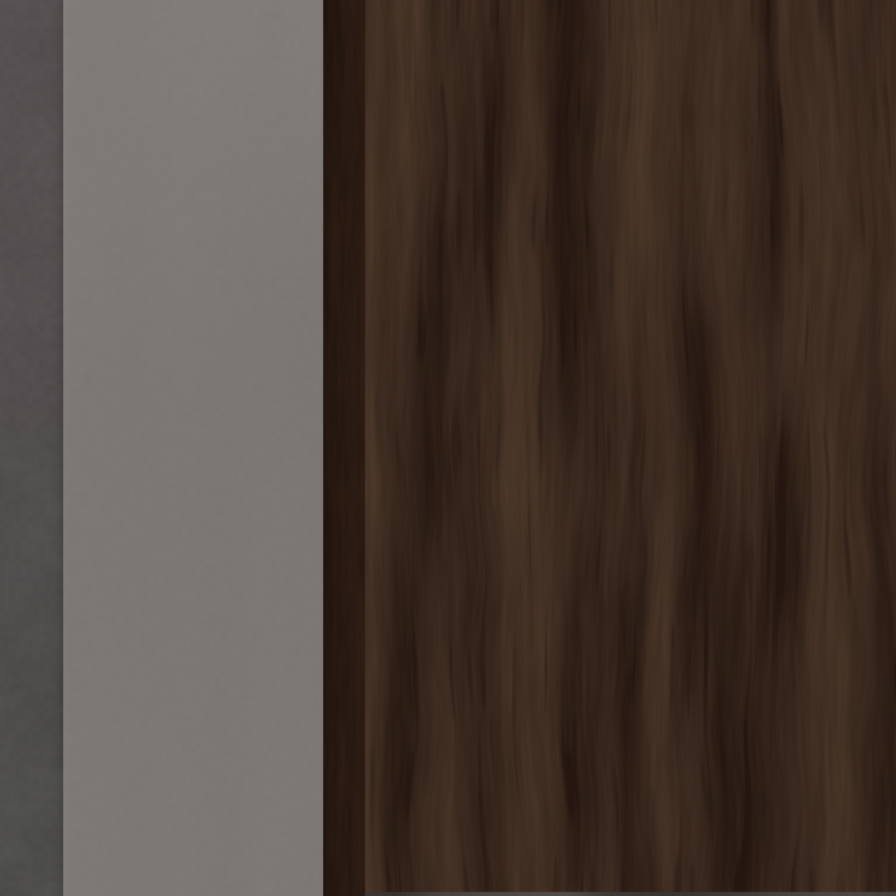
Reproduce this texture procedurally as a Shadertoy shader.

```glsl
// Vertical panels: a grey plaster wall, a smooth taupe board, a dark wooden edge
// and a wide walnut face. The walnut combines soft elongated figure bands with
// stretched value noise for grain, fibres and pores.

const float WALL_END = 0.0705;
const float BOARD_END = 0.3607;
const float EDGE_END = 0.4075;
const float FLOOR_TOP = 0.0045;

// Figure bands: centre x, centre y, half width, half height
const vec4 DARK_BANDS[11] = vec4[11](
    vec4(0.635, 0.82, 0.028, 0.36), vec4(0.553, 0.81, 0.014, 0.15),
    vec4(0.490, 0.58, 0.020, 0.22), vec4(0.815, 0.20, 0.055, 0.27),
    vec4(0.985, 0.20, 0.020, 0.32), vec4(0.650, 0.20, 0.018, 0.20),
    vec4(0.705, 0.16, 0.012, 0.18), vec4(0.775, 0.48, 0.025, 0.20),
    vec4(0.455, 0.20, 0.018, 0.18), vec4(0.862, 0.84, 0.011, 0.20),
    vec4(0.880, 0.42, 0.025, 0.15));
const vec4 LIGHT_BANDS[8] = vec4[8](
    vec4(0.585, 0.28, 0.030, 0.35), vec4(0.575, 0.58, 0.016, 0.20),
    vec4(0.715, 0.84, 0.042, 0.25), vec4(0.900, 0.74, 0.026, 0.28),
    vec4(0.925, 0.22, 0.028, 0.28), vec4(0.455, 0.88, 0.030, 0.20),
    vec4(0.740, 0.22, 0.012, 0.22), vec4(0.420, 0.45, 0.012, 0.60));

float hash(vec2 cell) {
    vec3 q = fract(vec3(cell.xyx) * 0.1031);
    q += dot(q, q.yzx + 33.33);
    return fract((q.x + q.y) * q.z);
}

float valueNoise(vec2 p) {
    vec2 cell = floor(p);
    vec2 f = fract(p);
    f = f * f * (3.0 - 2.0 * f);
    float low = mix(hash(cell), hash(cell + vec2(1, 0)), f.x);
    float high = mix(hash(cell + vec2(0, 1)), hash(cell + vec2(1, 1)), f.x);
    return mix(low, high, f.y);
}

// Noise centred on zero, from -1 to 1
float signedNoise(vec2 p) {
    return 2.0 * valueNoise(p) - 1.0;
}

float fbm(vec2 p) {
    float sum = 0.0;
    float amplitude = 0.5;
    for (int i = 0; i < 4; i++) {
        sum += amplitude * signedNoise(p);
        p = p * 2.03 + 17.3;
        amplitude *= 0.5;
    }
    return sum;
}

float band(vec2 p, vec4 shape) {
    vec2 d = (p - shape.xy) / shape.zw;
    return exp(-d.x * d.x - pow(d.y, 4.0));
}

float figure(vec2 p) {
    float tone = 0.0;
    for (int i = 0; i < 11; i++) tone -= 0.55 * band(p, DARK_BANDS[i]);
    for (int i = 0; i < 8; i++) tone += 0.38 * band(p, LIGHT_BANDS[i]);
    return tone;
}

// Fine vertical fibres shared by both wooden parts
float fibres(vec2 p) {
    return 0.6 * signedNoise(p * vec2(230.0, 13.0))
         + 0.4 * signedNoise(p * vec2(410.0, 38.0) + 9.0);
}

vec3 walnut(vec2 p) {
    vec2 bent = p;
    bent.x += 0.010 * signedNoise(p * vec2(9.0, 4.0))
            + 0.004 * signedNoise(p * vec2(25.0, 11.0));
    float tone = 0.53 + 0.65 * figure(bent);
    tone += 0.32 * fbm(bent * vec2(32.0, 2.6) + 4.0);
    tone += 0.17 * fbm(bent * vec2(85.0, 5.0) + 31.0);
    tone += 0.13 * fibres(bent);
    float pores = smoothstep(0.73, 0.95, valueNoise(bent * vec2(150.0, 8.0) + 70.0));
    tone -= 0.20 * pores;
    return mix(vec3(0.145, 0.092, 0.064), vec3(0.308, 0.227, 0.172), clamp(tone, 0.0, 1.0));
}

vec3 woodenEdge(vec2 p) {
    float across = (p.x - BOARD_END) / (EDGE_END - BOARD_END);
    float tone = 0.92 + 0.12 * across + 0.14 * fibres(p + 3.0);
    tone += 0.10 * fbm(p * vec2(70.0, 16.0));
    tone *= 1.0 - 0.20 * exp(-across * 9.0);
    return vec3(0.160, 0.102, 0.070) * tone;
}

vec3 board(vec2 p) {
    float light = 1.0 + 0.035 * smoothstep(0.55, 1.0, p.y) + 0.012 * smoothstep(0.4, 0.0, p.y);
    light += 0.010 * signedNoise(p * vec2(20.0, 3.0)) + 0.008 * signedNoise(p * 190.0);
    light += 0.03 * exp(-(p.x - WALL_END) / 0.006);
    return vec3(0.486, 0.466, 0.450) * light;
}

vec3 wall(vec2 p) {
    vec3 base = mix(vec3(0.305, 0.303, 0.298), vec3(0.338, 0.312, 0.318), smoothstep(0.1, 0.9, p.y));
    float mottling = 0.06 * fbm(p * 18.0) + 0.025 * signedNoise(p * 150.0);
    float contactShade = 0.16 * exp(-(WALL_END - p.x) / 0.005);
    return base * (1.0 + mottling - contactShade);
}

float stepAt(float edge, float x, float softness) {
    return smoothstep(edge - softness, edge + softness, x);
}

void mainImage(out vec4 fragColor, in vec2 fragCoord) {
    vec2 p = fragCoord / iResolution.xy;
    float softness = max(0.0011, 0.7 / iResolution.x);

    // Panels from left to right
    vec3 color = wall(min(p, vec2(WALL_END, 1.0)));
    color = mix(color, board(max(p, vec2(WALL_END, 0.0))), stepAt(WALL_END, p.x, softness));
    color = mix(color, woodenEdge(max(p, vec2(BOARD_END, 0.0))), stepAt(BOARD_END, p.x, softness));
    color = mix(color, walnut(p), stepAt(EDGE_END, p.x, softness));

    // Thin floor gap under the walnut
    float gap = (1.0 - stepAt(FLOOR_TOP, p.y, softness)) * stepAt(EDGE_END, p.x, softness);
    vec3 floorColor = vec3(0.25, 0.24, 0.235) * (1.0 + 0.25 * signedNoise(vec2(p.x * 16.0, 2.0)));
    fragColor = vec4(mix(color, floorColor, gap), 1.0);
}
```
